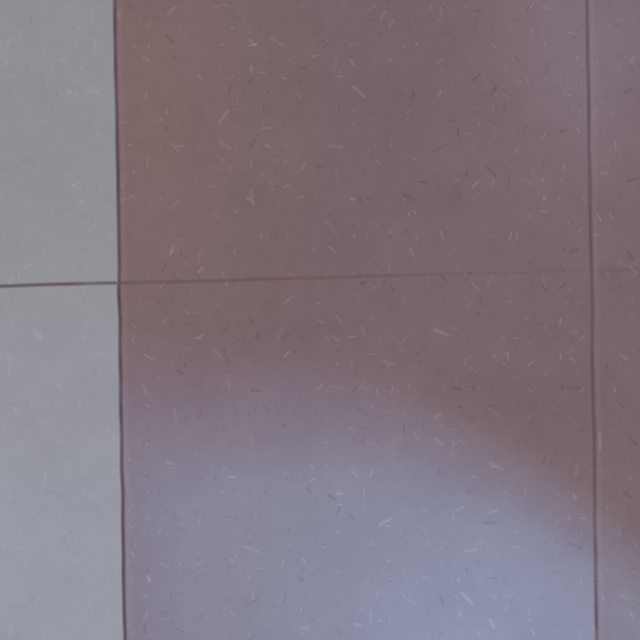
A WebGL 2 fragment shader for this texture:

```glsl
#version 300 es
precision highp float;
// Large matte floor tiles, seen close: one pale column, then shaded brown ones.
// A skewed grid gives the thin joints; soft gradients give the cool light from
// below, and value noise with hashed strokes gives the grain and scratches.

uniform vec2 u_resolution;
out vec4 fragColor;

const float TILE_SIZE = 0.738;
const vec2 JOINT_START = vec2(0.195, 0.553);   // vertical joint x, horizontal joint y
const vec2 JOINT_SLANT = vec2(-0.0155, 0.027); // drift of each joint along its length
const float JOINT_HALF_WIDTH = 0.0026;
const float JOINT_SOFTNESS = 0.0022;
const float JOINT_WOBBLE = 0.0022;

const vec3 BROWN = vec3(0.47, 0.39, 0.405);
const vec3 MAUVE = vec3(0.50, 0.45, 0.50);
const vec3 BLUE = vec3(0.53, 0.53, 0.61);
const vec3 AZURE = vec3(0.56, 0.59, 0.70);
const vec3 PALE_WARM = vec3(0.565, 0.56, 0.575);
const vec3 PALE_COOL = vec3(0.59, 0.60, 0.645);
const vec3 JOINT_COLOR = vec3(0.34, 0.28, 0.32);

const float GRAIN = 0.022;
const float MOTTLE = 0.028;
const float SCRATCH_CHANCE = 0.24;
const float SCRATCH_STRENGTH = 0.075;

float hash(vec2 p) {
  vec3 q = fract(vec3(p.xyx) * 0.1031);
  q += dot(q, q.yzx + 33.33);
  return fract((q.x + q.y) * q.z);
}

float noise(vec2 p) {
  vec2 i = floor(p), f = fract(p);
  f = f * f * (3.0 - 2.0 * f);
  return mix(mix(hash(i), hash(i + vec2(1, 0)), f.x),
             mix(hash(i + vec2(0, 1)), hash(i + vec2(1, 1)), f.x), f.y);
}

float fbm(vec2 p) {
  float sum = 0.0, amplitude = 0.5;
  for (int i = 0; i < 4; i++) {
    sum += amplitude * noise(p);
    p = p * 2.03 + 17.0;
    amplitude *= 0.5;
  }
  return sum;
}

float gauss(vec2 d) { return exp(-dot(d, d)); }

// Short strokes, one per chosen cell: pale ones positive, dark ones negative
float scratches(vec2 p, float cells, float seed) {
  vec2 g = p * cells, id = floor(g) + seed;
  if (hash(id) > SCRATCH_CHANCE) return 0.0;
  vec2 center = 0.35 + 0.3 * vec2(hash(id + 5.1), hash(id + 9.7));
  float angle = 6.2832 * hash(id + 2.3);
  float reach = 0.05 + 0.22 * hash(id + 7.9);
  vec2 dir = vec2(cos(angle), sin(angle)), d = fract(g) - center;
  d -= dir * clamp(dot(d, dir), -reach, reach);
  float stroke = 1.0 - smoothstep(0.02, 0.10, length(d));
  return stroke * (hash(id + 4.4) > 0.4 ? 1.0 : -0.8) * (0.3 + 0.7 * hash(id + 6.6));
}

float joint(float d, float softness) {
  return 1.0 - smoothstep(JOINT_HALF_WIDTH - softness, JOINT_HALF_WIDTH + softness, abs(d));
}

// Shaded tile: brown above, through mauve to blue where light reaches in
vec3 shadedTile(vec2 p, float fromJoint) {
  float right = max(p.x - 0.5, 0.0);
  float edge = 0.33 - right * right + 0.05 * (fbm(p * 4.0) - 0.5);
  float spread = mix(0.20, 0.13, smoothstep(0.4, 0.9, p.x));
  float light = 1.0 - smoothstep(edge - spread, edge + spread, p.y);
  vec3 color = mix(BROWN, MAUVE, smoothstep(0.0, 0.45, light));
  color = mix(color, BLUE, smoothstep(0.35, 0.95, light));
  color = mix(color, AZURE, 0.85 * gauss((p - vec2(0.74, -0.02)) / vec2(0.22, 0.17)));
  color = mix(color, MAUVE, 0.7 * light * exp(-fromJoint * 14.0));
  color = mix(color, MAUVE, 0.75 * gauss((p - vec2(0.93, 0.95)) / vec2(0.16, 0.25)));
  return color + vec3(0.02, 0.014, 0.0) * gauss((p - vec2(0.24, 0.85)) / vec2(0.15, 0.35));
}

void main() {
  vec2 p = gl_FragCoord.xy / u_resolution;
  float softness = max(JOINT_SOFTNESS, 0.7 / min(u_resolution.x, u_resolution.y));

  // Slanted tile grid with hand-worn wobble
  vec2 wobble = JOINT_WOBBLE * (vec2(noise(p.yx * vec2(22, 2)), noise(p * vec2(14, 2) + 40.0)) - 0.5);
  vec2 grid = (p - JOINT_START - JOINT_SLANT * p.yx + wobble) / TILE_SIZE;
  vec2 toJoint = (fract(grid + 0.5) - 0.5) * TILE_SIZE;
  float column = floor(grid.x);

  // Tile face
  vec3 pale = mix(PALE_COOL, PALE_WARM, smoothstep(0.1, 0.8, p.y));
  vec3 color = column < 0.0 ? pale : shadedTile(p, fract(grid.x) * TILE_SIZE);

  // Mottling, grain and scratches
  color += MOTTLE * (fbm(p * 13.0) - 0.47);
  color += GRAIN * (fbm(p * vec2(120.0, 95.0)) - 0.47);
  float marks = 0.0;
  for (int i = 0; i < 3; i++) marks += scratches(p, 24.0 + 13.0 * float(i), 31.0 * float(i));
  color += SCRATCH_STRENGTH * marks * (column < 0.0 ? 0.35 : 0.7);

  // Joints: upright ones stay dark, the level one fades to the right
  float wear = 0.75 + 0.4 * noise(p * 28.0);
  float upright = joint(toJoint.x, softness) * (column < 0.5 && p.x < 0.5 ? 0.85 : 0.62);
  float level = joint(toJoint.y, softness) * mix(0.72, 0.42, smoothstep(0.17, 0.21, p.x));
  level *= 1.0 - 0.7 * smoothstep(0.3, 0.9, p.x);
  color += 0.018 * exp(-pow((toJoint.x - 0.008) / 0.004, 2.0));
  color = mix(color, JOINT_COLOR, clamp(max(upright, level) * wear, 0.0, 1.0));

  fragColor = vec4(color, 1.0);
}
```
